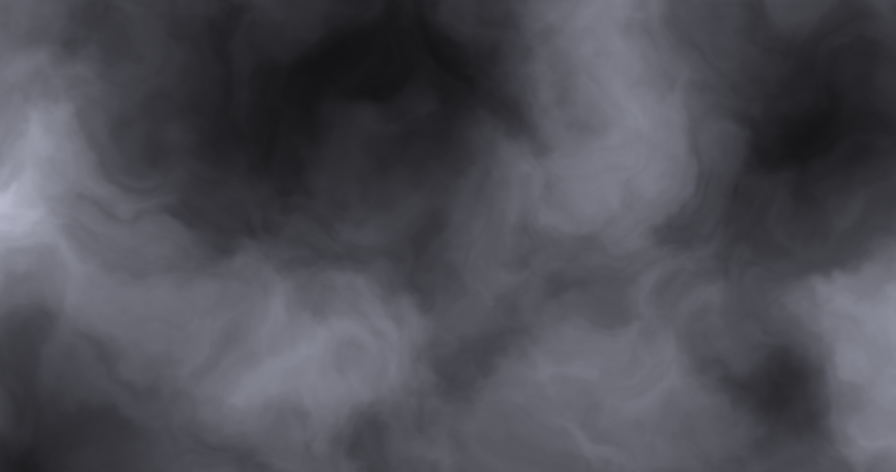
Write a Shadertoy shader that draws this texture.

```glsl
const float BASE_DENSITY = 0.305;
const float WARP_AMOUNT = 0.30;
const float BILLOW_AMOUNT = 0.34;
const float WISP_AMOUNT = 0.22;
const float DARKEST = 0.05;
const vec3 SMOKE_TINT = vec3(1.0, 1.005, 1.105);
const int OCTAVES = 6;

// Broad smoke masses: centre x, centre y, radius, density change
const int MASS_COUNT = 11;
const vec4 MASSES[MASS_COUNT] = vec4[](
    vec4(0.03, 0.57, 0.28, 0.28),
    vec4(0.72, 0.92, 0.31, -0.21),
    vec4(0.42, 0.68, 0.22, -0.13),
    vec4(0.95, 0.84, 0.18, -0.10),
    vec4(1.37, 0.67, 0.25, 0.21),
    vec4(1.38, 0.20, 0.20, 0.14),
    vec4(1.76, 0.72, 0.23, -0.23),
    vec4(1.87, 0.27, 0.18, 0.26),
    vec4(0.12, 0.05, 0.25, -0.22),
    vec4(0.60, 0.26, 0.27, 0.10),
    vec4(1.65, 0.20, 0.10, -0.13)
);

float hash(vec2 cell) {
    vec3 q = fract(vec3(cell.xyx) * 0.1031);
    q += dot(q, q.yzx + 33.33);
    return fract((q.x + q.y) * q.z);
}

float valueNoise(vec2 p) {
    vec2 cell = floor(p);
    vec2 f = fract(p);
    vec2 w = f * f * f * (f * (f * 6.0 - 15.0) + 10.0);
    float low = mix(hash(cell), hash(cell + vec2(1.0, 0.0)), w.x);
    float high = mix(hash(cell + vec2(0.0, 1.0)), hash(cell + 1.0), w.x);
    return mix(low, high, w.y);
}

// Layered noise, centred on zero
float fbm(vec2 p) {
    const mat2 TURN = mat2(1.6, 1.2, -1.2, 1.6);
    float sum = 0.0;
    float amplitude = 0.5;
    for (int i = 0; i < OCTAVES; i++) {
        sum += amplitude * (valueNoise(p) - 0.5);
        p = TURN * p + 17.3;
        amplitude *= 0.46;
    }
    return sum;
}

float massDensity(vec2 p) {
    float density = BASE_DENSITY;
    for (int i = 0; i < MASS_COUNT; i++) {
        vec2 offset = (p - MASSES[i].xy) / MASSES[i].z;
        density += MASSES[i].w * exp(-dot(offset, offset));
    }
    return density;
}

void mainImage(out vec4 fragColor, in vec2 fragCoord) {
    vec2 p = fragCoord / iResolution.y;

    // Curl the masses and the fine wisps with the same slow flow
    vec2 flow = vec2(fbm(p * 3.2 + 4.7), fbm(p * 3.2 + 31.9));
    float density = massDensity(p + WARP_AMOUNT * flow);

    // Brighter smoke shows more structure
    float visibility = 0.35 + 1.6 * clamp(density, 0.0, 0.6);
    float billow = fbm(p * 3.6 + flow * 1.6 + 11.0);
    float wisp = fbm(p * vec2(7.5, 9.0) + flow * 4.0 + 53.0);
    density += visibility * (BILLOW_AMOUNT * billow + WISP_AMOUNT * wisp);

    // Soft floor keeps the deepest shadows smooth
    float lifted = density - DARKEST;
    density = DARKEST + 0.5 * (lifted + sqrt(lifted * lifted + 0.002));

    fragColor = vec4(clamp(density * SMOKE_TINT, 0.0, 1.0), 1.0);
}
```
